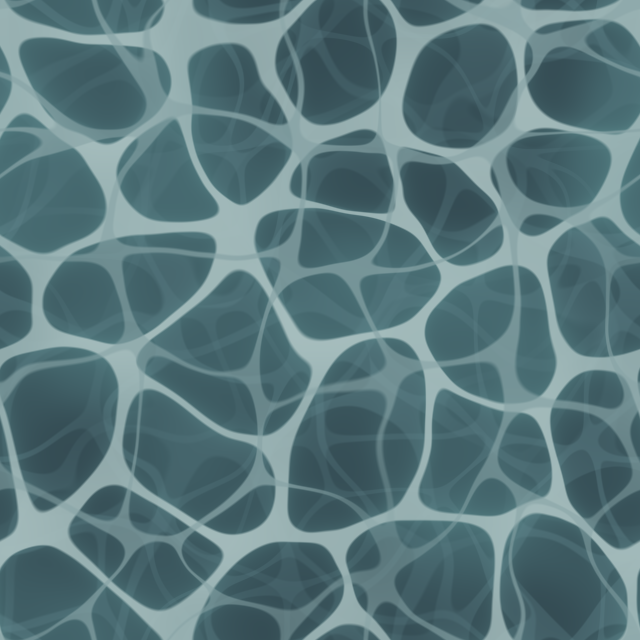
Give the GLSL for this texture, as a WebGL 1 fragment shader.

```glsl
precision highp float;
// Seamless water caustics: layered webs of light over deep teal water.
uniform vec2 u_resolution;

const vec3 DEEP = vec3(0.205, 0.298, 0.328);
const vec3 SHALLOW = vec3(0.275, 0.415, 0.440);
const vec3 GLOW = vec3(0.36, 0.55, 0.56);
const vec3 FAINT = vec3(0.37, 0.51, 0.54);
const vec3 MIDDLE = vec3(0.53, 0.64, 0.65);
const vec3 BRIGHT = vec3(0.66, 0.75, 0.75);

float hash(vec2 p, float seed) {
  return fract(sin(dot(p, vec2(127.1, 311.7)) + seed * 74.7) * 43758.5453);
}

// Value noise that wraps after one canvas; count is the whole number of cells.
float noise(vec2 uv, float count, float seed) {
  vec2 p = uv * count;
  vec2 i = floor(p);
  vec2 f = p - i;
  f = f * f * f * (f * (f * 6.0 - 15.0) + 10.0);
  vec2 a = mod(i, count);
  vec2 b = mod(i + 1.0, count);
  return mix(mix(hash(a, seed), hash(vec2(b.x, a.y), seed), f.x),
             mix(hash(vec2(a.x, b.y), seed), hash(b, seed), f.x), f.y);
}

vec2 warp(vec2 uv, float count, float amount, float seed) {
  vec2 shift = vec2(noise(uv, count, seed), noise(uv, count, seed + 1.0));
  return uv + amount * (shift - 0.5);
}

// Jittered site of a wrapped cell, relative to the cell's corner.
vec2 site(vec2 cell, float count, float seed) {
  vec2 c = mod(cell, count);
  return 0.08 + 0.84 * vec2(hash(c, seed), hash(c, seed + 1.0));
}

// Distance to the cell borders in cell units, with rounded corners.
float webDistance(vec2 uv, float count, float sharpness, float seed) {
  vec2 p = uv * count;
  vec2 base = floor(p);
  vec2 f = p - base;
  vec2 nearCell = vec2(0.0);
  vec2 nearest = vec2(8.0);
  for (int y = -1; y <= 1; y++) {
    for (int x = -1; x <= 1; x++) {
      vec2 cell = vec2(float(x), float(y));
      vec2 r = cell + site(base + cell, count, seed) - f;
      if (dot(r, r) < dot(nearest, nearest)) {
        nearest = r;
        nearCell = cell;
      }
    }
  }
  float sum = 0.0;
  for (int y = -2; y <= 2; y++) {
    for (int x = -2; x <= 2; x++) {
      vec2 cell = nearCell + vec2(float(x), float(y));
      vec2 r = cell + site(base + cell, count, seed) - f;
      vec2 gap = r - nearest;
      if (dot(gap, gap) > 0.0001) {
        float d = dot(0.5 * (r + nearest), normalize(gap));
        sum += exp(-sharpness * d);
      }
    }
  }
  return -log(sum) / sharpness;
}

float line(float d, float halfWidth, float softness) {
  return 1.0 - smoothstep(halfWidth - softness, halfWidth + softness, d);
}

float halo(float d, float halfWidth, float falloff) {
  return exp(-max(d - halfWidth, 0.0) * falloff);
}

void main() {
  vec2 uv = gl_FragCoord.xy / u_resolution;
  float softness = 0.0015 + 0.5 / u_resolution.y;

  // Cloudy water
  float cloud = 0.7 * noise(uv, 4.0, 3.0) + 0.3 * noise(uv, 7.0, 5.0);
  vec3 color = mix(DEEP, SHALLOW, smoothstep(0.25, 0.85, cloud));

  // Faint, curling webs far below
  for (int i = 0; i < 3; i++) {
    float k = float(i);
    float count = 4.0 + k;
    float seed = 20.0 + 7.0 * k;
    vec2 curled = warp(uv, 6.0, 0.14, seed + 2.0);
    float d = webDistance(curled, count, 15.0, seed);
    float strength = mix(0.05, 0.42, noise(uv, 5.0, seed + 4.0));
    color = mix(color, FAINT, strength * line(d, 0.030, softness * count));
  }

  // Two sharper webs near the surface
  vec2 bent = warp(warp(uv, 5.0, 0.075, 51.0), 15.0, 0.014, 54.0);
  float brightWidth = mix(0.014, 0.036, noise(uv, 9.0, 57.0));
  float brightDist = webDistance(bent, 5.0, 11.0, 60.0);

  vec2 swayed = warp(warp(uv, 6.0, 0.085, 71.0), 13.0, 0.016, 74.0);
  float middleWidth = mix(0.008, 0.024, noise(uv, 8.0, 77.0));
  float middleDist = webDistance(swayed, 5.0, 14.0, 80.0);

  float glow = 0.40 * halo(brightDist, brightWidth, 17.0)
             + 0.16 * halo(middleDist, middleWidth, 22.0);
  color = mix(color, GLOW, glow * mix(0.35, 1.1, cloud));

  float brightAlpha = mix(0.72, 1.0, noise(uv, 6.0, 91.0));
  color = mix(color, BRIGHT, brightAlpha * line(brightDist, brightWidth, softness * 5.0));

  float middleAlpha = mix(0.35, 0.85, noise(uv, 5.0, 94.0));
  color = mix(color, MIDDLE, middleAlpha * line(middleDist, middleWidth, softness * 5.0));

  gl_FragColor = vec4(color, 1.0);
}
```
